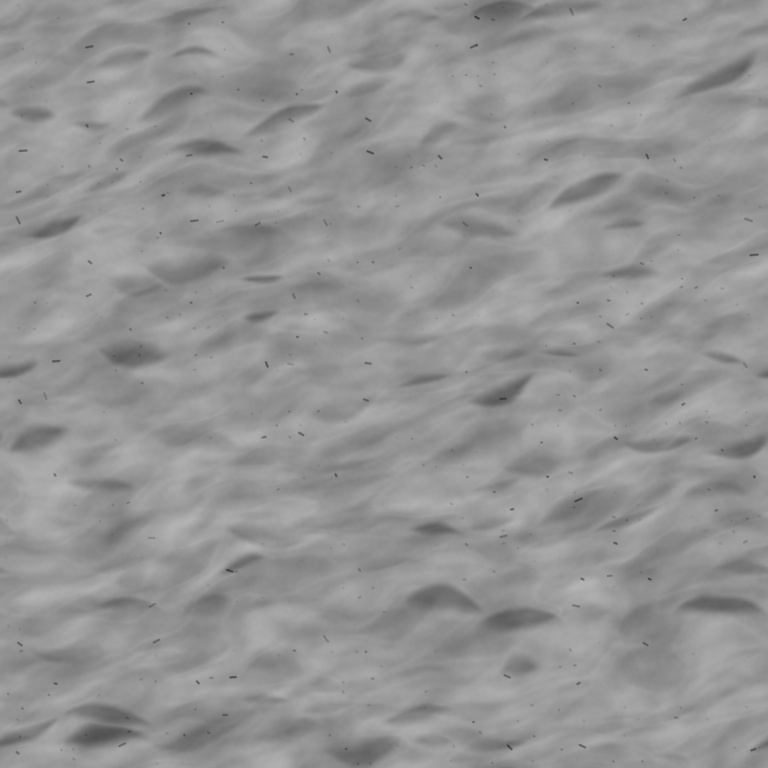
This texture is drawn by a WebGL 1 fragment shader. Its source:

```glsl
precision highp float;
uniform vec2 u_resolution;

const vec3 SHADOW = vec3(0.36);
const vec3 LIGHT = vec3(0.70);

vec2 hash2(vec2 cell, float seed) {
  vec3 h = fract(vec3(cell.xyx + seed) * vec3(0.1031, 0.1030, 0.0973));
  h += dot(h, h.yzx + 33.33);
  return fract((h.xx + h.yz) * h.zy);
}

// Wraps a cell of a sheared grid so the pattern repeats over the canvas
vec2 wrapCell(vec2 cell, vec2 size, float shear) {
  float turns = floor((cell.x + 0.5) / size.x);
  float row = mod(cell.y + turns * shear + 0.5, size.y);
  return vec2(cell.x - turns * size.x, floor(row));
}

float slope(vec2 cell, vec2 offset, vec2 size, float shear, float seed) {
  float angle = 6.2832 * hash2(wrapCell(cell, size, shear), seed).x;
  return dot(vec2(cos(angle), sin(angle)), offset);
}

// Tiling gradient noise whose rows rise by shear / size.y
float noise(vec2 uv, vec2 size, float shear, float seed) {
  vec2 p = uv * size - vec2(0.0, shear * uv.x);
  vec2 i = floor(p);
  vec2 f = p - i;
  vec2 w = f * f * f * (f * (f * 6.0 - 15.0) + 10.0);
  vec2 e = vec2(1.0, 0.0);
  float low = mix(slope(i, f, size, shear, seed),
                  slope(i + e.xy, f - e.xy, size, shear, seed), w.x);
  float high = mix(slope(i + e.yx, f - e.yx, size, shear, seed),
                   slope(i + e.xx, f - e.xx, size, shear, seed), w.x);
  return mix(low, high, w.y);
}

vec2 rotate(vec2 p, float angle) {
  float c = cos(angle), s = sin(angle);
  return vec2(c * p.x + s * p.y, c * p.y - s * p.x);
}

// Arched hollow: one crisp curved side, one fading side, tapered ends
float hollow(vec2 p, float halfLength, float height) {
  float x = p.x / halfLength;
  float arch = height * (1.0 - x * x);
  float crisp = smoothstep(-0.004, 0.008, arch - p.y);
  float fading = smoothstep(-0.5 * height, 0.6 * height, p.y + 0.5 * arch);
  return crisp * fading;
}

float hollows(vec2 uv, vec2 size, float seed) {
  vec2 p = uv * size;
  float shade = 0.0;
  for (int y = -1; y <= 1; y++) {
    for (int x = -1; x <= 1; x++) {
      vec2 cell = floor(p) + vec2(float(x), float(y));
      vec2 id = wrapCell(cell, size, 0.0);
      vec2 place = hash2(id, seed);
      vec2 form = hash2(id, seed + 17.0);
      vec2 mood = hash2(id, seed + 41.0);
      vec2 q = (p - cell - mix(vec2(0.2), vec2(0.8), place)) / size;
      q = rotate(q, mix(-0.15, 0.5, form.x));
      q.y *= mood.y < 0.35 ? -1.0 : 1.0;
      float halfLength = mix(0.026, 0.058, form.y);
      float height = halfLength * mix(0.25, 0.42, place.x);
      shade = max(shade, mood.x * mood.x * hollow(q, halfLength, height));
    }
  }
  return shade;
}

// Sparse short flecks of dark grit
float flecks(vec2 uv, vec2 size, float share, float reach, float seed) {
  float pixel = 1.0 / u_resolution.y;
  vec2 p = uv * size;
  vec2 id = wrapCell(floor(p), size, 0.0);
  vec2 place = hash2(id, seed);
  vec2 form = hash2(id, seed + 23.0);
  vec2 q = (fract(p) - mix(vec2(0.3), vec2(0.7), place)) / size;
  q = rotate(q, mix(-1.2, 0.6, form.x));
  q.x -= clamp(q.x, -reach * place.y, reach * place.y);
  float dotShape = 1.0 - smoothstep(0.0003, 0.0012 + pixel, length(q));
  return dotShape * step(form.y, share) * mix(0.35, 1.0, place.x);
}

void main() {
  vec2 uv = gl_FragCoord.xy / u_resolution;

  // Bend the ground so shapes curve and merge
  vec2 bent = uv;
  bent += 0.030 * vec2(noise(uv, vec2(4.0, 5.0), 0.0, 3.0),
                       noise(uv, vec2(5.0, 6.0), 0.0, 9.0));
  bent += 0.012 * vec2(noise(uv, vec2(13.0, 20.0), 5.0, 15.0),
                       noise(uv, vec2(14.0, 22.0), 5.0, 21.0));

  // Soft undulations rising to the right
  float ripple = noise(bent, vec2(10.0, 24.0), 6.0, 33.0);
  float relief = 0.35 * noise(bent, vec2(5.0, 10.0), 2.0, 27.0)
               + 0.70 * ripple
               + 0.45 * noise(bent, vec2(20.0, 44.0), 10.0, 39.0)
               + 0.20 * noise(bent, vec2(40.0, 80.0), 16.0, 45.0);
  float crest = 1.0 - smoothstep(0.0, 0.12, abs(ripple));
  float grain = noise(uv, vec2(150.0), 0.0, 51.0);

  float tone = 0.588 + 0.18 * relief + 0.018 * crest + 0.012 * grain;
  tone -= 0.19 * hollows(bent, vec2(10.0, 18.0), 57.0);

  // Grit gathers in loose patches
  float patches = smoothstep(-0.3, 0.3, noise(uv, vec2(7.0), 0.0, 63.0));
  tone -= 0.26 * flecks(uv, vec2(22.0), 0.22, 0.0045, 71.0);
  tone -= 0.14 * patches * flecks(uv, vec2(57.0), 0.16, 0.0012, 83.0);

  float level = (tone - SHADOW.r) / (LIGHT.r - SHADOW.r);
  gl_FragColor = vec4(mix(SHADOW, LIGHT, clamp(level, -0.5, 1.0)), 1.0);
}
```
